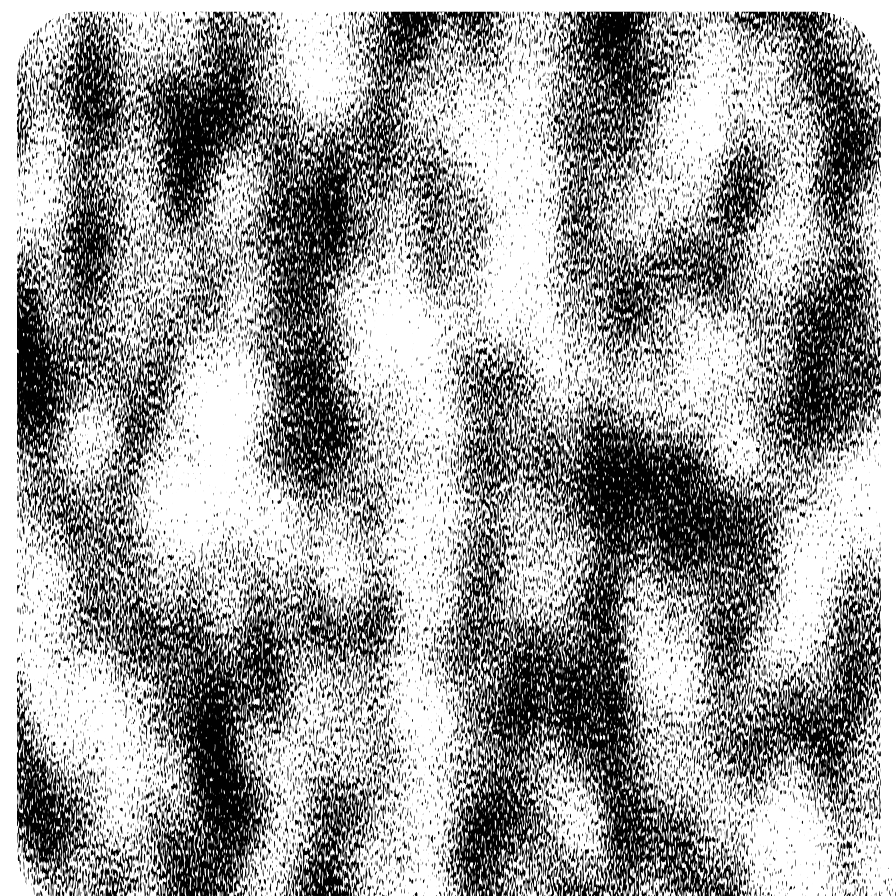
A Shadertoy shader for this texture:

```glsl
// Draws a white-edged rounded panel of fine vertical ink grain, gathered into tall soft clouds.

const float TAU = 6.28318;
const vec3 INK = vec3(0.005);
const vec3 PAPER = vec3(1.0);
const uint MIX = 1664525u;

// Random unit vector for a lattice corner
vec2 cornerGradient(vec2 corner) {
    uvec2 v = uvec2(ivec2(corner)) * MIX + 1013904223u;
    v.x += v.y * MIX;
    v.y += v.x * MIX;
    v ^= v >> 16u;
    v.x += v.y * MIX;
    v.y += v.x * MIX;
    v ^= v >> 16u;
    float angle = TAU * float(v.x & 65535u) / 65536.0;
    return vec2(cos(angle), sin(angle));
}

float gradientNoise(vec2 p) {
    vec2 cell = floor(p);
    vec2 f = p - cell;
    vec2 w = f * f * f * (f * (f * 6.0 - 15.0) + 10.0);
    vec2 e = vec2(1.0, 0.0);
    float a = dot(cornerGradient(cell), f);
    float b = dot(cornerGradient(cell + e.xy), f - e.xy);
    float c = dot(cornerGradient(cell + e.yx), f - e.yx);
    float d = dot(cornerGradient(cell + e.xx), f - e.xx);
    return mix(mix(a, b, w.x), mix(c, d, w.x), w.y);
}

// Tall light and dark clouds; positive values lean towards paper
float cloudTone(vec2 p, vec2 frequency, float contrast, float brightness) {
    float broad = gradientNoise(p * frequency + 17.3);
    float detail = gradientNoise(p * frequency * 2.1 + 43.7);
    return contrast * (broad + 0.4 * detail) + brightness;
}

// Two slightly slanted layers of streaks hide the lattice
float streakGrain(vec2 p, vec2 frequency) {
    vec2 q = p * frequency;
    float first = gradientNoise(q + vec2(q.y * 0.13, 0.37));
    float second = gradientNoise(q * vec2(0.83, 1.19) + vec2(91.6 - q.y * 0.17, 58.2));
    return 0.72 * (first + second);
}

// Average paper share over one pixel
float paperCoverage(vec2 p, float pixel, float tone) {
    const int COLUMNS = 6;
    const int ROWS = 2;
    float sum = 0.0;
    for (int y = 0; y < ROWS; y++) {
        for (int x = 0; x < COLUMNS; x++) {
            vec2 offset = (vec2(x, y) + 0.5) / vec2(COLUMNS, ROWS) - 0.5;
            float grain = streakGrain(p + offset * pixel, vec2(670.0, 125.0));
            sum += smoothstep(-0.05, 0.05, tone - grain);
        }
    }
    return sum / float(COLUMNS * ROWS);
}

float roundedBox(vec2 p, vec2 halfSize, float radius) {
    vec2 q = abs(p) - halfSize + radius;
    return length(max(q, 0.0)) + min(max(q.x, q.y), 0.0) - radius;
}

// Panel running off the bottom, with a slanted tail at lower right
float panelDistance(vec2 p) {
    float box = roundedBox(p - vec2(0.501, 0.4825), vec2(0.482, 0.5045), 0.073);
    float tail = max((p.x + p.y - 1.023) * 0.7071, 0.9 - p.x);
    return min(box, tail);
}

void mainImage(out vec4 fragColor, in vec2 fragCoord) {
    float pixel = 1.0 / iResolution.y;
    vec2 p = fragCoord * pixel;

    float tone = cloudTone(p, vec2(9.0, 5.0), 0.86, 0.085);
    vec3 grainColor = mix(INK, PAPER, paperCoverage(p, pixel, tone));

    float inside = 1.0 - smoothstep(-0.5 * pixel, 0.5 * pixel, panelDistance(p));
    fragColor = vec4(mix(PAPER, grainColor, inside), 1.0);
}
```
